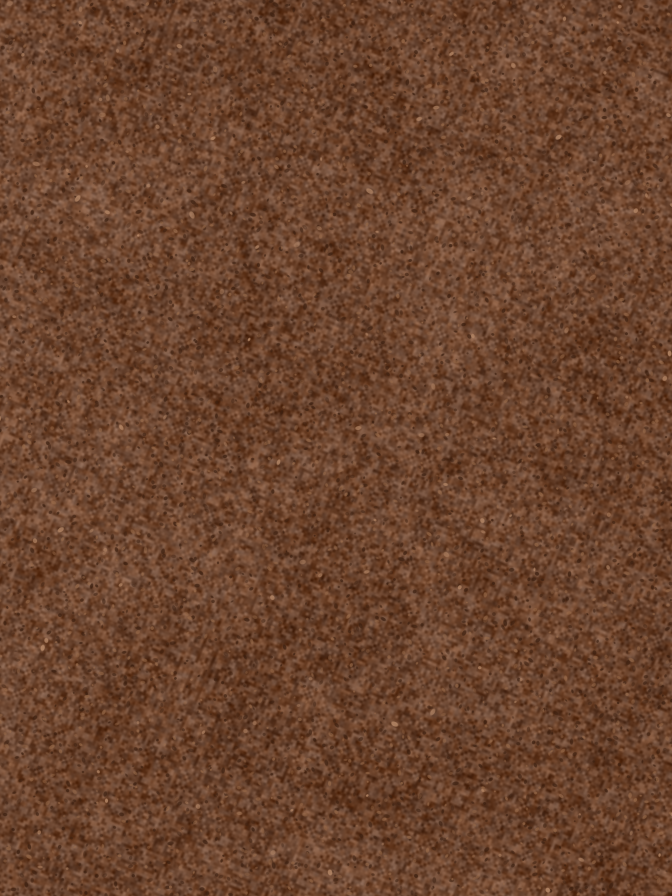
A Shadertoy shader for this texture:

```glsl
float hash(vec2 p, float seed) {
    vec3 q = fract(vec3(p.xyx) * 0.1031 + seed * 0.137);
    q += dot(q, q.yzx + 33.33);
    return fract((q.x + q.y) * q.z);
}

float valueNoise(vec2 p, float seed) {
    vec2 cell = floor(p);
    vec2 f = fract(p);
    f = f * f * (3.0 - 2.0 * f);
    float low = mix(hash(cell, seed), hash(cell + vec2(1, 0), seed), f.x);
    float high = mix(hash(cell + vec2(0, 1), seed), hash(cell + vec2(1, 1), seed), f.x);
    return mix(low, high, f.y);
}

// Noise centred on zero, on a turned grid to hide its axes
float centredNoise(vec2 p, float cells, float angle, float seed) {
    float c = cos(angle), s = sin(angle);
    return valueNoise(mat2(c, s, -s, c) * p * cells + 40.0, seed) - 0.5;
}

// Coverage of small elongated chips, one candidate per cell
float chips(vec2 p, float cells, float share, float radius, float seed) {
    vec2 q = p * cells;
    vec2 home = floor(q);
    float blur = 0.7 * cells / iResolution.y;
    float cover = 0.0;
    for (int y = -1; y <= 1; y++) {
        for (int x = -1; x <= 1; x++) {
            vec2 id = home + vec2(x, y);
            float present = step(hash(id, seed), share);
            vec2 centre = id + vec2(hash(id, seed + 1.0), hash(id, seed + 2.0));
            float angle = 6.2832 * hash(id, seed + 3.0);
            float size = radius * mix(0.6, 1.4, hash(id, seed + 4.0));
            float stretch = mix(1.0, 1.8, hash(id, seed + 5.0));
            float c = cos(angle), s = sin(angle);
            vec2 d = mat2(c, s, -s, c) * (q - centre);
            float edge = length(d * vec2(1.0 / stretch, 1.0)) - size;
            float strength = mix(0.45, 1.0, hash(id, seed + 6.0));
            cover = max(cover, present * strength * (1.0 - smoothstep(-blur, blur, edge)));
        }
    }
    return cover;
}

void mainImage(out vec4 fragColor, in vec2 fragCoord) {
    vec2 p = fragCoord / iResolution.y;

    const vec3 baseBrown = vec3(0.423, 0.269, 0.181);
    const vec3 darkChip = vec3(0.23, 0.12, 0.06);
    const vec3 tanChip = vec3(0.60, 0.42, 0.29);
    const vec3 paleChip = vec3(0.72, 0.54, 0.41);

    // Fine granules over clumps
    float grain = 0.20 * centredNoise(p, 300.0, 0.4, 1.0)
                + 0.11 * centredNoise(p, 150.0, 1.1, 2.0)
                + 0.04 * centredNoise(p, 60.0, 0.7, 3.0);

    // Broad, faint mottling
    float mottle = 0.045 * centredNoise(p, 14.0, 0.5, 4.0)
                 + 0.045 * centredNoise(p, 5.0, 0.9, 5.0);

    vec3 color = baseBrown + (grain + mottle) * vec3(1.0, 0.96, 0.93);

    // Shift between rust and umber
    color += 0.05 * centredNoise(p, 170.0, 0.2, 6.0) * vec3(0.8, -0.1, -0.8);

    // Scattered chips
    color = mix(color, darkChip, 0.75 * chips(p, 115.0, 0.30, 0.17, 10.0));
    color = mix(color, tanChip, 0.70 * chips(p, 100.0, 0.18, 0.14, 20.0));
    color = mix(color, paleChip, 0.85 * chips(p, 60.0, 0.05, 0.11, 30.0));

    fragColor = vec4(clamp(color, 0.0, 1.0), 1.0);
}
```
